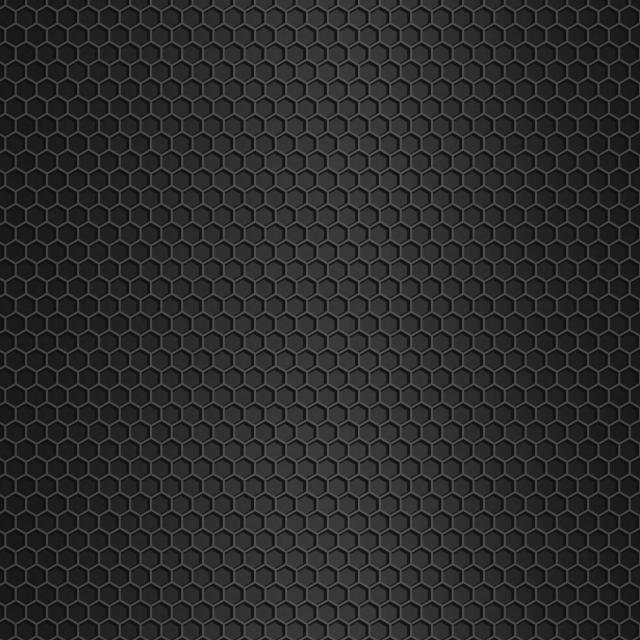
A WebGL 2 fragment shader for this pattern:

```glsl
#version 300 es
precision highp float;
// Dark honeycomb grille: thin grey ribs around recessed cells, lit by a soft vertical band.

#define COLUMNS 30.75                // cells across the canvas
#define ANCHOR vec2(0.366, 0.635)    // centre of one cell, canvas units
#define RIB_HALF 0.052               // half rib width, in cell pitches
#define FLOOR_RADIUS 0.385           // inradius of the recessed floor
#define FLOOR_SHIFT vec2(-0.08, -0.06)
#define SHADOW_SOFT 0.045
#define LIGHT_X 0.53                 // centre of the light band
#define GRAIN 0.014
#define CELL_VARIATION 0.012

uniform vec2 u_resolution;
out vec4 outColor;

const vec2 LATTICE = vec2(1.0, 1.7320508);

float hash(vec2 p) {
  vec3 q = fract(vec3(p.xyx) * 0.1031);
  q += dot(q, q.yzx + 33.33);
  return fract((q.x + q.y) * q.z);
}

float valueNoise(vec2 p) {
  vec2 i = floor(p), f = fract(p);
  f = f * f * (3.0 - 2.0 * f);
  return mix(mix(hash(i), hash(i + vec2(1, 0)), f.x),
             mix(hash(i + vec2(0, 1)), hash(i + vec2(1, 1)), f.x), f.y);
}

// Hexagonal norm with vertical sides; 0.5 on the cell border.
float hexNorm(vec2 p) {
  p = abs(p);
  return max(p.x, dot(p, vec2(0.5, 0.8660254)));
}

// Position relative to the nearest cell centre.
vec2 hexLocal(vec2 p) {
  vec2 a = mod(p + 0.5 * LATTICE, LATTICE) - 0.5 * LATTICE;
  vec2 b = mod(p, LATTICE) - 0.5 * LATTICE;
  return dot(a, a) < dot(b, b) ? a : b;
}

// Broad light band, fading faster towards the left.
float lightBand(vec2 uv) {
  float x = uv.x - LIGHT_X;
  float width = x < 0.0 ? 0.34 : 0.32;
  float band = exp(-x * x / (width * width));
  return band * (0.94 + 0.12 * valueNoise(uv * vec2(3.0, 4.0) + 7.0));
}

void main() {
  float canvas = min(u_resolution.x, u_resolution.y);
  vec2 uv = gl_FragCoord.xy / canvas;
  float pixel = COLUMNS / canvas;

  vec2 grid = (uv - ANCHOR) * COLUMNS;
  vec2 local = hexLocal(grid);
  vec2 cell = floor((grid - local) * vec2(2.0, 1.1547005) + 0.5);
  float light = lightBand(uv);

  // Recessed floor with fine grain and slight variation between cells
  float grain = valueNoise(grid * 8.0 + 400.0) - 0.5;
  float variation = hash(cell + 100.0) - 0.5;
  float floorTone = mix(0.088, 0.225, light) + GRAIN * grain + CELL_VARIATION * variation;

  // Shadowed walls on the upper and right sides
  float wallTone = mix(0.065, 0.085, light);
  float soft = max(SHADOW_SOFT, 0.6 * pixel);
  float wall = smoothstep(FLOOR_RADIUS - soft, FLOOR_RADIUS + soft,
                          hexNorm(local - FLOOR_SHIFT));
  float tone = mix(floorTone, wallTone, wall);

  // Raised ribs
  float ribTone = mix(0.255, 0.325, light);
  float ribDistance = 0.5 - hexNorm(local);
  float edge = max(0.025, 0.7 * pixel);
  float rib = 1.0 - smoothstep(RIB_HALF - edge, RIB_HALF + edge, ribDistance);
  tone = mix(tone, ribTone, rib);

  outColor = vec4(tone * vec3(1.0, 0.992, 0.996), 1.0);
}
```
